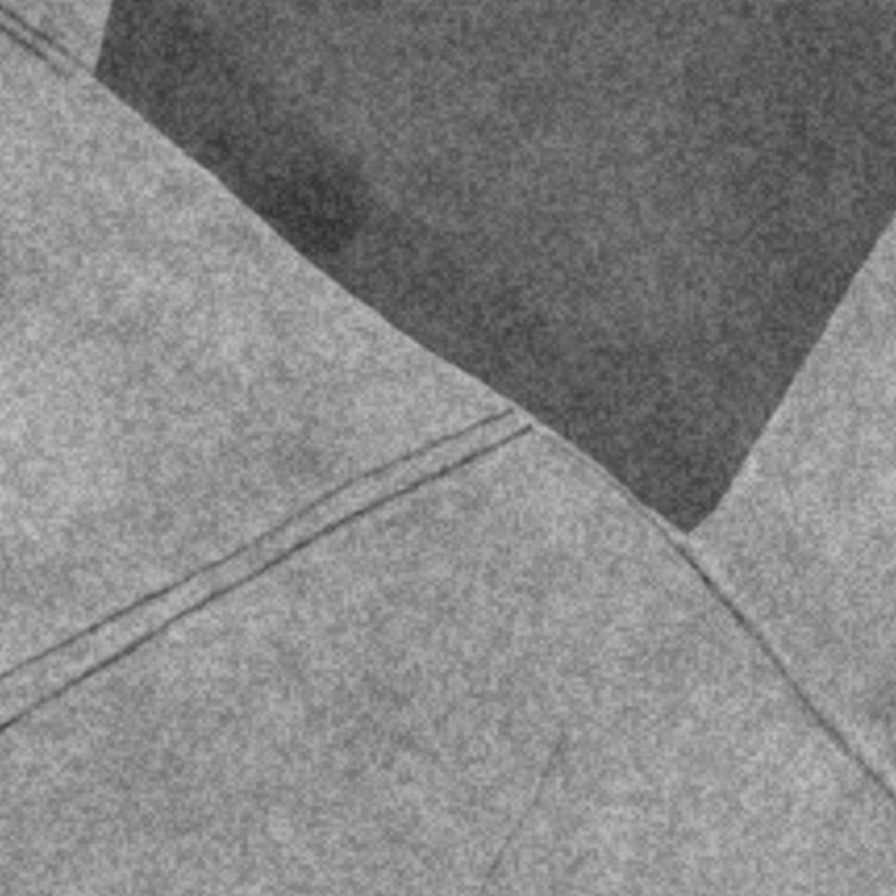
Write a WebGL 2 fragment shader that draws this texture.

```glsl
#version 300 es
precision highp float;
// Grainy grey aerial view of farmland: a dark wedge-shaped field, a pair of
// wheel tracks and a curving path. The field is a polygon distance, the tracks
// are polyline distances, and the soil is layered value noise with soft patches.
uniform vec2 u_resolution;
out vec4 fragColor;

float hash(vec2 p) {
    vec3 q = fract(vec3(p.xyx) * 0.1031);
    q += dot(q, q.yzx + 33.33);
    return fract((q.x + q.y) * q.z);
}

// Value noise centred on zero
float noise(vec2 p) {
    vec2 i = floor(p), f = fract(p);
    f = f * f * (3.0 - 2.0 * f);
    float low = mix(hash(i), hash(i + vec2(1, 0)), f.x);
    float high = mix(hash(i + vec2(0, 1)), hash(i + vec2(1, 1)), f.x);
    return mix(low, high, f.y) - 0.5;
}

float segment(vec2 p, vec2 a, vec2 b) {
    vec2 d = b - a;
    return length(p - a - d * clamp(dot(p - a, d) / dot(d, d), 0.0, 1.0));
}

float polyline(vec2 p, vec2 a, vec2 b, vec2 c, vec2 d) {
    return min(segment(p, a, b), min(segment(p, b, c), segment(p, c, d)));
}

// Soft-edged stroke and soft round patch
float stroke(float dist, float width) { return exp(-dist * dist / (width * width)); }
float patchAt(vec2 p, vec2 centre, vec2 radius) {
    vec2 q = (p - centre) / radius;
    return exp(-dot(q, q));
}

const int CORNERS = 13;
const vec2 FIELD[CORNERS] = vec2[](
    vec2(0.104, 0.915), vec2(0.234, 0.807), vec2(0.339, 0.714), vec2(0.443, 0.632),
    vec2(0.573, 0.551), vec2(0.664, 0.486), vec2(0.723, 0.434), vec2(0.768, 0.404),
    vec2(0.799, 0.431), vec2(0.898, 0.596), vec2(1.0, 0.766), vec2(1.1, 1.1),
    vec2(0.15, 1.1));

// Signed distance to the dark field, negative inside
float fieldDistance(vec2 p) {
    float dist = 10.0, side = 1.0;
    for (int i = 0, j = CORNERS - 1; i < CORNERS; j = i++) {
        vec2 a = FIELD[i], b = FIELD[j];
        dist = min(dist, segment(p, a, b));
        bool crosses = (a.y > p.y) != (b.y > p.y);
        if (crosses && p.x < (b.x - a.x) * (p.y - a.y) / (b.y - a.y) + a.x) side = -side;
    }
    return side * dist;
}

void main() {
    vec2 p = gl_FragCoord.xy / u_resolution;
    vec2 wobble = p + 0.003 * vec2(noise(p * 45.0), noise(p * 45.0 + 70.0));
    float field = fieldDistance(wobble);
    float inside = smoothstep(0.004, -0.004, field);

    // Soil mottling and film grain
    float mottle = 0.05 * noise(p * 7.0) + 0.05 * noise(p * 19.0 + 9.0) + 0.05 * noise(p * 48.0 + 31.0);
    float grain = 0.11 * noise(p * 125.0 + 5.0) + 0.12 * noise(p * 215.0 + 17.0);

    // Pale ground
    float pale = 0.588;
    pale += 0.06 * patchAt(p, vec2(0.03, 0.49), vec2(0.13, 0.12));
    pale += 0.025 * patchAt(p, vec2(0.2, 0.68), vec2(0.25, 0.16));
    pale += 0.035 * patchAt(p, vec2(0.75, 0.06), vec2(0.2, 0.12));
    pale += 0.03 * patchAt(p, vec2(0.62, 0.44), vec2(0.06, 0.04));
    pale += 0.025 * patchAt(p, vec2(0.92, 0.46), vec2(0.08, 0.14));
    pale -= 0.05 * patchAt(p, vec2(0.33, 0.49), vec2(0.05, 0.04));
    pale -= 0.05 * patchAt(p, vec2(0.03, 0.35), vec2(0.07, 0.05));
    pale -= 0.035 * patchAt(p, vec2(0.5, 0.25), vec2(0.15, 0.18));
    pale -= 0.03 * patchAt(p, vec2(0.15, 0.15), vec2(0.2, 0.1));
    pale -= 0.08 * patchAt(p, vec2(1.0, 0.21), vec2(0.03, 0.04));
    pale -= 0.05 * patchAt(p, vec2(0.05, 0.99), vec2(0.07, 0.05));
    pale += 0.035 * stroke(field - 0.008, 0.008);

    // Dark field with a deeper band along its lower-left edge
    float dark = 0.385 + 0.02 * patchAt(p, vec2(0.6, 0.78), vec2(0.2, 0.15));
    float band = segment(p, vec2(0.13, 0.98), vec2(0.35, 0.78));
    dark -= 0.075 * smoothstep(0.085, 0.035, band);
    float rim = polyline(p, vec2(0.35, 0.75), vec2(0.5, 0.63), vec2(0.68, 0.54), vec2(0.77, 0.45));
    dark -= 0.04 * smoothstep(0.085, 0.04, rim);
    dark -= 0.03 * patchAt(p, vec2(0.93, 0.74), vec2(0.1, 0.15));
    dark -= 0.025 * patchAt(p, vec2(0.97, 0.95), vec2(0.1, 0.1));

    float tone = mix(pale + mottle + grain, dark + 0.7 * mottle + 0.85 * grain, inside);

    // Twin wheel tracks with uneven wear
    float wear = 1.0 + 0.8 * noise(p * 28.0 + 50.0);
    float upper = polyline(wobble, vec2(-0.02, 0.234), vec2(0.26, 0.381), vec2(0.39, 0.461), vec2(0.568, 0.541));
    float lower = polyline(wobble, vec2(-0.02, 0.174), vec2(0.195, 0.307), vec2(0.365, 0.408), vec2(0.592, 0.522));
    tone -= wear * (0.15 * stroke(upper, 0.0042) + 0.19 * stroke(lower, 0.0045));
    tone += 0.025 * stroke(min(upper, lower) - 0.013, 0.008);

    // Path curving away to the lower right, with a bright verge
    float path = polyline(wobble, vec2(0.592, 0.522), vec2(0.664, 0.477), vec2(0.729, 0.419), vec2(0.788, 0.353));
    float pathEnd = polyline(wobble, vec2(0.788, 0.353), vec2(0.846, 0.286), vec2(0.911, 0.203), vec2(1.02, 0.085));
    float verge = polyline(p, vec2(0.775, 0.393), vec2(0.86, 0.29), vec2(0.925, 0.213), vec2(1.02, 0.107));
    tone -= wear * (0.13 * stroke(path, 0.004) + 0.13 * stroke(pathEnd, 0.0055));
    tone -= 0.11 * stroke(segment(p, vec2(0.765, 0.385), vec2(0.79, 0.352)), 0.006);
    tone += 0.06 * stroke(verge, 0.007);

    // Ruts in the upper-left corner and a faint trail at the bottom
    float ruts = min(segment(wobble, vec2(-0.02, 1.005), vec2(0.1, 0.922)),
                     segment(wobble, vec2(-0.02, 0.985), vec2(0.075, 0.915)));
    float trail = polyline(wobble, vec2(0.53, -0.01), vec2(0.565, 0.06), vec2(0.6, 0.112), vec2(0.628, 0.18));
    tone -= wear * (0.14 * stroke(ruts, 0.005) + 0.08 * stroke(trail, 0.004));

    fragColor = vec4(vec3(clamp(tone, 0.0, 1.0)), 1.0);
}
```
